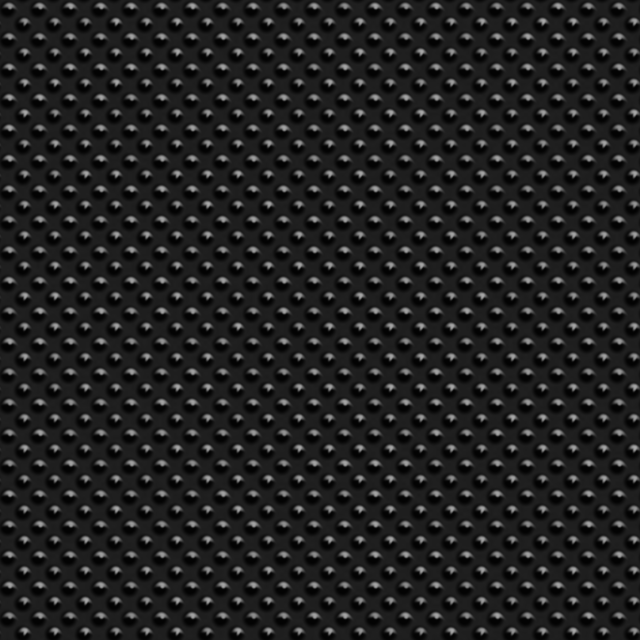
Write a WebGL 1 fragment shader that draws this pattern.

```glsl
precision highp float;

// Black studded rubber: a staggered lattice of small glossy domes on a matt
// sheet. Each dome is a soft dark disc with a bent highlight cap and a short
// stem of light below it; a wrapped hash varies the gloss between domes.

uniform vec2 u_resolution;

#define REPEATS 21.0
#define FIRST_DOME vec2(0.245, 0.69)
#define DOME_INNER 0.14
#define DOME_OUTER 0.35
#define GLINT_OFFSET vec2(0.07, 0.14)
#define SHEET_GREY 0.12
#define SHADE_GREY 0.012
#define GLINT_GREY 0.64
#define GLOSS_VARIATION 0.16
#define GRAIN_CELLS 168.0
#define GRAIN_AMOUNT 0.012

float hash(vec2 p) {
  vec3 q = fract(p.xyx * vec3(0.1031, 0.1030, 0.0973));
  q += dot(q, q.yzx + 33.33);
  return fract((q.x + q.y) * q.z);
}

// Value noise that repeats after `period` cells
float wrappedNoise(vec2 p, float period) {
  vec2 cell = floor(p);
  vec2 f = fract(p);
  f = f * f * (3.0 - 2.0 * f);
  vec2 lo = mod(cell, period);
  vec2 hi = mod(cell + 1.0, period);
  return mix(mix(hash(lo), hash(vec2(hi.x, lo.y)), f.x),
             mix(hash(vec2(lo.x, hi.y)), hash(hi), f.x), f.y);
}

// Bright core with a short soft rim
float softEllipse(vec2 p, vec2 radius) {
  vec2 q = p / radius;
  float d = dot(q, q);
  return exp(-d * (0.65 + 0.35 * d));
}

// Highlight: an arched cap and a stem; `hook` narrows the cap, lengthens the stem
float glint(vec2 p, float hook) {
  vec2 q = p - GLINT_OFFSET;
  vec2 arched = vec2(q.x, q.y + 0.1 * q.x + 1.6 * q.x * q.x);
  float cap = softEllipse(arched, vec2(mix(0.185, 0.16, hook), 0.082));
  vec2 stemPoint = q + vec2(-0.015, 0.075);
  stemPoint.x -= 0.3 * hook * stemPoint.y;
  float stem = softEllipse(stemPoint, mix(vec2(0.068, 0.065), vec2(0.056, 0.095), hook));
  return 1.0 - (1.0 - 0.92 * cap) * (1.0 - 0.85 * stem);
}

void main() {
  vec2 uv = gl_FragCoord.xy / u_resolution;
  vec2 grid = uv * REPEATS;

  // Matt sheet with faint grain
  float grain = wrappedNoise(uv * GRAIN_CELLS, GRAIN_CELLS) - 0.5;
  float grey = SHEET_GREY + GRAIN_AMOUNT * grain;

  // Two domes per repeat, half a repeat apart
  for (int i = 0; i < 2; i++) {
    float hook = float(i);
    vec2 shifted = grid - FIRST_DOME - 0.5 * hook + 0.5;
    vec2 p = fract(shifted) - 0.5;
    vec2 id = mod(floor(shifted), REPEATS);
    float gloss = 1.0 + GLOSS_VARIATION * (hash(id + 37.0 * hook) - 0.5);

    float dome = 1.0 - smoothstep(DOME_INNER, DOME_OUTER, length(p));
    grey = mix(grey, SHADE_GREY, dome);
    grey = mix(grey, GLINT_GREY * gloss, glint(p, hook));
  }

  gl_FragColor = vec4(vec3(grey), 1.0);
}
```
